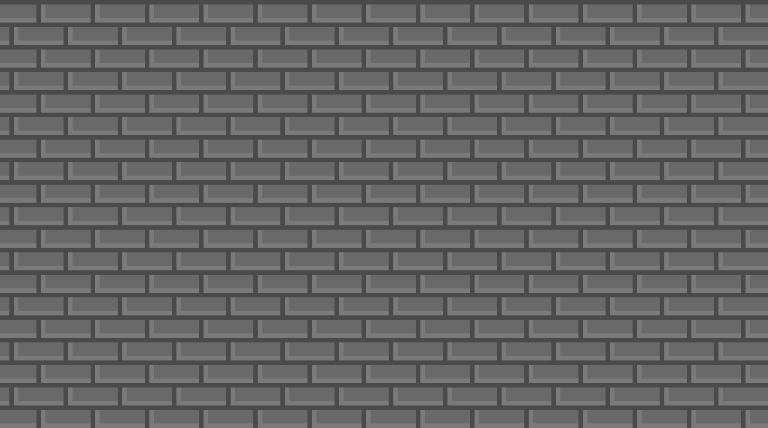
This texture is drawn by a Shadertoy shader. Its source:

```glsl
const vec2 REPEATS = vec2(14.17, 19.0);    // bricks across, courses down
const vec2 UNITS = vec2(12.0, 5.0);        // grid units per repeat, mortar included
const vec2 PHASE = vec2(-0.714, -0.1);     // shift of the pattern, in repeats
const float MORTAR = 1.0;                  // joint width, in grid units
const float BEVEL = 1.0;                   // lit edge width, in grid units
const float COURSE_SHIFT = 0.5;            // offset of every other course
const float SOFTNESS = 0.7;                // edge filter width, relative to one sample

const vec3 MORTAR_COLOR = vec3(0.29);
const vec3 FACE_COLOR = vec3(0.41);
const vec3 BEVEL_COLOR = vec3(0.48);

// Share of the filter footprint at p covered by the box from lo to hi
float boxCoverage(vec2 p, vec2 lo, vec2 hi, vec2 footprint) {
    vec2 span = min(p + 0.5 * footprint, hi) - max(p - 0.5 * footprint, lo);
    vec2 cover = clamp(span / footprint, 0.0, 1.0);
    return cover.x * cover.y;
}

void mainImage(out vec4 fragColor, in vec2 fragCoord) {
    // Courses are counted downward from the top edge
    vec2 uv = fragCoord / iResolution.xy;
    vec2 p = vec2(uv.x, 1.0 - uv.y) * REPEATS + PHASE;
    p.x += COURSE_SHIFT * mod(floor(p.y), 2.0);

    // Each repeat holds one brick centred within its mortar
    vec2 cell = fract(p) * UNITS;
    vec2 footprint = SOFTNESS * REPEATS * UNITS / iResolution.xy;
    vec2 lo = vec2(0.5 * MORTAR);
    vec2 hi = UNITS - lo;

    // The bevel lights the left and bottom edges
    float brick = boxCoverage(cell, lo, hi, footprint);
    float face = boxCoverage(cell, lo + vec2(BEVEL, 0.0), hi - vec2(0.0, BEVEL), footprint);

    vec3 color = MORTAR_COLOR
               + (BEVEL_COLOR - MORTAR_COLOR) * brick
               + (FACE_COLOR - BEVEL_COLOR) * face;
    fragColor = vec4(color, 1.0);
}
```
